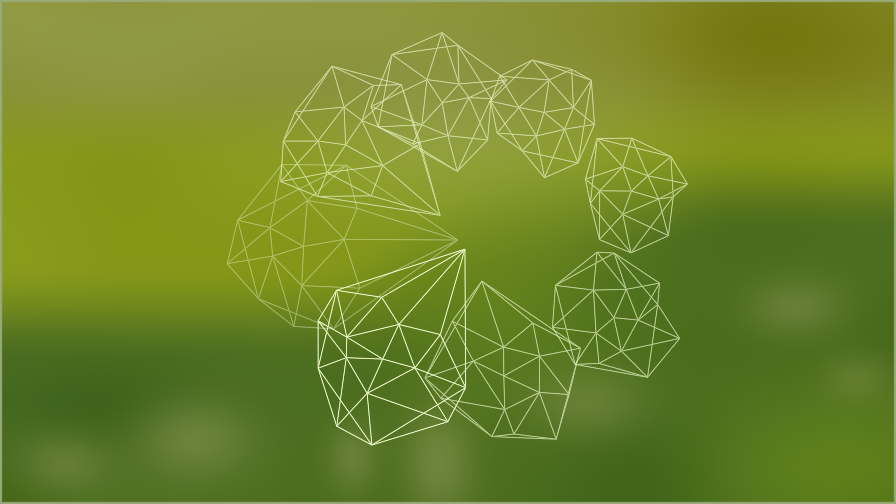
Write a Shadertoy shader that draws this background.

```glsl
// Blurred green meadow with a ring of fine, pale wireframe clusters.

const float PI = 3.14159265;

// Meadow colours
const vec3 OLIVE  = vec3(0.54, 0.57, 0.21);
const vec3 BRIGHT = vec3(0.53, 0.60, 0.10);
const vec3 SHADE  = vec3(0.29, 0.42, 0.11);
const vec3 DEEP   = vec3(0.22, 0.37, 0.10);
const vec3 OCHRE  = vec3(0.45, 0.46, 0.04);
const vec3 LEAF   = vec3(0.39, 0.52, 0.09);
const vec3 HAZE   = vec3(0.62, 0.66, 0.40);
const vec3 FRAME  = vec3(0.60, 0.67, 0.48);
const float FRAME_WIDTH = 0.004;

// Wire ring, in units of canvas height
const vec3 WIRE = vec3(0.90, 0.95, 0.76);
const vec2 RING_CENTRE = vec2(0.937, 0.525);
const float WIRE_HALF_WIDTH = 0.0011;
const float WIRE_ALPHA = 0.68;
const float BOLD_ALPHA = 1.0;
const float FAINT_ALPHA = 0.42;
const int CLUSTERS = 8;
const int RIM = 10;
const int INNER = 5;

struct Cluster { vec2 centre; vec2 tip; float angle; float size; float seed; };

float hash(vec2 p) {
    vec3 q = fract(vec3(p.xyx) * 0.1031);
    q += dot(q, q.yzx + 33.33);
    return fract((q.x + q.y) * q.z);
}

float noise(vec2 p) {
    vec2 i = floor(p), f = fract(p);
    f = f * f * (3.0 - 2.0 * f);
    return mix(mix(hash(i), hash(i + vec2(1, 0)), f.x),
               mix(hash(i + vec2(0, 1)), hash(i + vec2(1, 1)), f.x), f.y);
}

float segment(vec2 p, vec2 a, vec2 b) {
    vec2 ap = p - a, ab = b - a;
    return length(ap - ab * clamp(dot(ap, ab) / dot(ab, ab), 0.0, 1.0));
}

// Soft elliptical spot
float spot(vec2 p, vec2 centre, vec2 size) {
    vec2 q = (p - centre) / size;
    return exp(-dot(q, q));
}

vec3 meadow(vec2 p) {
    // The sunlit edge climbs to the right and is softest in the middle
    float rise = smoothstep(0.6, 1.45, p.x);
    float edge = 0.38 + 0.25 * rise;
    float blur = 0.10 + 0.40 * rise * (1.0 - rise);
    vec3 c = mix(SHADE, BRIGHT, smoothstep(-blur, blur, p.y - edge));
    c = mix(c, OLIVE, smoothstep(0.66, 0.86, p.y));

    // Warm and dark areas
    c = mix(c, OCHRE, 0.85 * spot(p, vec2(1.55, 0.92), vec2(0.38, 0.16)));
    c = mix(c, BRIGHT, 0.45 * spot(p, vec2(1.60, 0.72), vec2(0.40, 0.07)));
    c = mix(c, DEEP, 0.65 * spot(p, vec2(0.16, 0.20), vec2(0.34, 0.10)));
    c = mix(c, DEEP, 0.50 * spot(p, vec2(1.30, 0.06), vec2(0.18, 0.15)));
    c = mix(c, LEAF, 0.75 * spot(p, vec2(1.68, 0.07), vec2(0.26, 0.14)));
    c = mix(c, LEAF, 0.60 * spot(p, vec2(1.00, 0.42), vec2(0.22, 0.20)));

    // Pale haze above and out-of-focus lights below
    c = mix(c, HAZE, 0.45 * spot(p, vec2(0.92, 0.75), vec2(0.30, 0.17)));
    c = mix(c, HAZE, 0.30 * spot(p, vec2(0.25, 0.92), vec2(0.40, 0.13)));
    c = mix(c, HAZE, 0.42 * spot(p, vec2(0.38, 0.13), vec2(0.12, 0.08)));
    c = mix(c, HAZE, 0.32 * spot(p, vec2(0.13, 0.08), vec2(0.09, 0.06)));
    c = mix(c, HAZE, 0.34 * spot(p, vec2(0.70, 0.09), vec2(0.05, 0.07)));
    c = mix(c, HAZE, 0.42 * spot(p, vec2(0.87, 0.08), vec2(0.07, 0.11)));
    c = mix(c, HAZE, 0.32 * spot(p, vec2(1.17, 0.20), vec2(0.12, 0.07)));
    c = mix(c, HAZE, 0.34 * spot(p, vec2(1.58, 0.39), vec2(0.10, 0.06)));
    c = mix(c, HAZE, 0.24 * spot(p, vec2(1.70, 0.25), vec2(0.07, 0.05)));
    return c + 0.035 * (noise(p * vec2(4.0, 6.0)) - 0.5);
}

// Jittered vertex on a loop; rim vertex 0 is drawn out to the tip
vec2 vertex(Cluster g, int k, int count, float radius) {
    k %= count;
    if (count == RIM && k == 0) return g.tip;
    vec2 id = vec2(float(k + count * 3), g.seed);
    float a = g.angle + PI + 2.0 * PI * (float(k) + 0.7 * hash(id) - 0.35) / float(count);
    float r = g.size * radius * (0.78 + 0.42 * hash(id + 41.0));
    return g.centre + r * vec2(cos(a), sin(a));
}

Cluster makeCluster(int i) {
    float n = float(i);
    float a = 2.50 - 0.80 * n + 0.20 * sin(PI * n / 7.0);
    vec2 dir = vec2(cos(a), sin(a));
    float reach = 0.305 + 0.03 * cos(2.0 * a);
    float tipReach = reach * (0.40 + 0.35 * cos(a - 0.5));
    float size = 0.13 + 0.025 * cos(a + 2.67);
    return Cluster(RING_CENTRE + reach * dir, RING_CENTRE + tipReach * dir, a, size, n * 7.0 + 3.0);
}

// Distance to the nearest wire of one cluster
float wires(vec2 p, Cluster g) {
    float d = segment(p, g.centre, g.tip) - 1.25 * g.size;
    if (d > 0.01) return d;
    d = 1.0;
    for (int k = 0; k < RIM; k++) {
        vec2 v = vertex(g, k, RIM, 1.0);
        vec2 inner = vertex(g, k / 2, INNER, 0.5);
        vec2 next = vertex(g, (k + 1) / 2, INNER, 0.5);
        d = min(d, segment(p, v, vertex(g, k + 1, RIM, 1.0)));
        d = min(d, min(segment(p, v, inner), segment(p, v, next)));
        if (k % 2 == 0) {
            d = min(d, segment(p, inner, vertex(g, k / 2 + 1, INNER, 0.5)));
            d = min(d, min(segment(p, inner, g.centre), segment(p, v, vertex(g, k + 2, RIM, 1.0))));
        }
    }
    return d;
}

void mainImage(out vec4 fragColor, in vec2 fragCoord) {
    float px = 1.0 / iResolution.y;
    vec2 p = fragCoord * px;
    vec3 color = meadow(p);

    float halfWidth = max(WIRE_HALF_WIDTH, 0.5 * px);
    float thin = min(1.0, 2.0 * WIRE_HALF_WIDTH / px);
    for (int i = 0; i < CLUSTERS; i++) {
        float d = wires(p, makeCluster(i));
        float alpha = i == 7 ? FAINT_ALPHA : i == 6 ? BOLD_ALPHA : WIRE_ALPHA;
        float cover = 1.0 - smoothstep(halfWidth - 0.5 * px, halfWidth + 0.5 * px, d);
        color = mix(color, WIRE, alpha * thin * cover);
    }

    // Thin pale frame
    vec2 border = min(p, iResolution.xy * px - p);
    float inside = min(border.x, border.y);
    color = mix(FRAME, color, smoothstep(FRAME_WIDTH - px, FRAME_WIDTH + px, inside));
    fragColor = vec4(color, 1.0);
}
```
